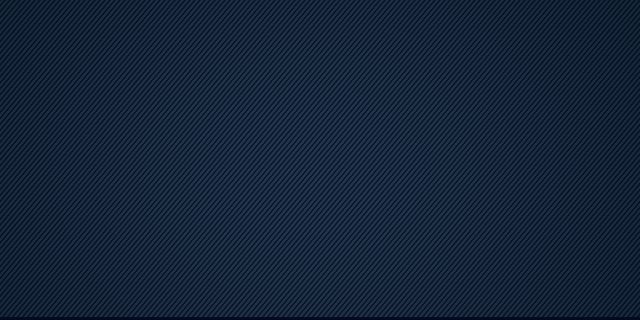
A WebGL 2 fragment shader for this pattern:

```glsl
#version 300 es
precision highp float;

uniform vec2 u_resolution;
out vec4 fragColor;

const vec2 REPEATS = vec2(128.0, 54.0);
const float GROOVE_HALF_WIDTH = 0.2;
const float BASE_HEIGHT = 0.009;

const vec3 CLOTH_BLUE = vec3(0.134, 0.204, 0.292);
const vec3 GROOVE_NAVY = vec3(0.032, 0.088, 0.160);
const vec3 BASE_NAVY = vec3(0.010, 0.040, 0.120);

// Coverage of a shape whose signed distance is negative inside
float coverage(float dist, float softness) {
    return 1.0 - smoothstep(-0.5 * softness, 0.5 * softness, dist);
}

// Rising diagonal grooves, counted across and down the canvas
float diagonalGroove(vec2 uv, vec2 repeats, float halfWidth, float softness) {
    float phase = uv.x * repeats.x - uv.y * repeats.y;
    float fromCentre = abs(fract(phase + 0.5) - 0.5);
    return coverage(fromCentre - halfWidth, softness);
}

// Broad elliptical light that fades toward the sides
float glow(vec2 uv, vec2 centre, vec2 radius) {
    vec2 offset = (uv - centre) / radius;
    return exp(-dot(offset, offset));
}

void main() {
    vec2 uv = gl_FragCoord.xy / u_resolution;
    vec2 pixel = 1.0 / u_resolution;

    // Striped cloth, smoothed over one pixel
    float softness = max(pixel.x * REPEATS.x, pixel.y * REPEATS.y);
    float groove = diagonalGroove(uv, REPEATS, GROOVE_HALF_WIDTH, softness);
    vec3 color = mix(CLOTH_BLUE, GROOVE_NAVY, groove);

    // Soft central lighting, with red fading fastest
    float light = glow(uv, vec2(0.48, 0.46), vec2(0.58, 0.88));
    color *= mix(vec3(0.50, 0.60, 0.66), vec3(1.03), light);

    // Dark strip along the lower edge
    color = mix(color, BASE_NAVY, coverage(uv.y - BASE_HEIGHT, pixel.y));

    fragColor = vec4(color, 1.0);
}
```
